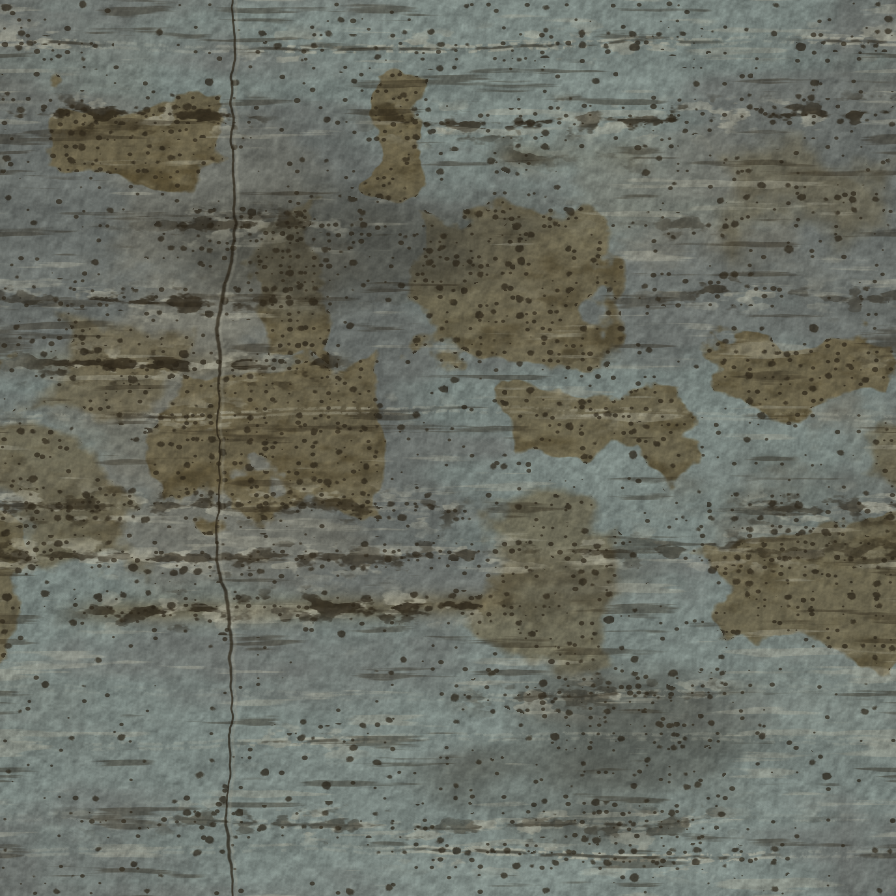
A Shadertoy shader for this texture:

```glsl
// Weathered concrete wall: blue-grey paint over worn brown patches, with rough
// horizontal board joints, pits, dirt stains and one long vertical crack.
// Layers of wrapping value noise shape each part, so the image tiles.

#define PAINT vec3(0.475, 0.518, 0.498)
#define GREY vec3(0.400, 0.418, 0.402)
#define WASH vec3(0.450, 0.438, 0.385)
#define BROWN vec3(0.410, 0.375, 0.275)
#define RUST vec3(0.295, 0.255, 0.160)
#define DIRT vec3(0.170, 0.145, 0.100)
#define PALE vec3(0.640, 0.635, 0.570)
#define JOINTS 14
#define PATCHES 12
#define CRACK_X 0.25
#define GRAIN 0.32

const float TAU = 6.28319;

float hash(vec2 p) {
    return fract(sin(dot(p, vec2(12.9898, 78.233))) * 43758.5453);
}

// Value noise with n whole cells across the canvas, wrapping at the edges
float noise(vec2 uv, vec2 n, float seed) {
    vec2 p = uv * n, f = fract(p);
    vec2 a = mod(floor(p), n), b = mod(floor(p) + 1.0, n);
    vec2 s = vec2(seed * 7.31, seed * 3.17);
    f = f * f * (3.0 - 2.0 * f);
    return mix(mix(hash(a + s), hash(vec2(b.x, a.y) + s), f.x),
               mix(hash(vec2(a.x, b.y) + s), hash(b + s), f.x), f.y);
}

float fbm(vec2 uv, vec2 n, float seed) {
    float sum = 0.0, amp = 0.5333;
    for (int i = 0; i < 4; i++) {
        sum += amp * noise(uv, n, seed + float(i));
        n *= 2.0;
        amp *= 0.5;
    }
    return sum;
}

// Small scattered holes, one at most per cell
float pits(vec2 uv, float n, float density, float rough) {
    vec2 cell = mod(floor(uv * n), n);
    vec2 centre = 0.3 + 0.4 * vec2(hash(cell + 0.3), hash(cell + 5.7));
    float radius = mix(0.08, 0.28, hash(cell + 9.1));
    float d = length((fract(uv * n) - centre) * vec2(0.8, 1.0)) + 0.3 * (rough - 0.5);
    return smoothstep(radius + 0.08, radius - 0.08, d) * step(hash(cell + 2.9), density);
}

// Worn patches: boxes with ragged, partly faded edges
float wornPatches(vec2 uv) {
    vec2 warp = vec2(fbm(uv, vec2(8.0), 21.0), fbm(uv, vec2(8.0), 27.0)) - 0.5;
    float ragged = fbm(uv, vec2(26.0, 34.0), 33.0) - 0.5;
    float cover = 0.0;
    for (int i = 0; i < PATCHES; i++) {
        float k = float(i);
        vec4 h = vec4(hash(vec2(k, 1.3)), hash(vec2(k, 2.7)), hash(vec2(k, 4.1)), hash(vec2(k, 6.9)));
        vec2 centre = vec2(0.34 + 0.755 * k + 0.14 * (h.x - 0.5), 0.28 + 0.6 * fract(0.4 + 0.57 * k));
        vec2 size = mix(vec2(0.03), vec2(0.12, 0.08), h.yz);
        vec2 q = uv - centre;
        q = abs(q - round(q) + 0.13 * warp) - size;
        float d = max(q.x, q.y) + 0.05 * ragged;
        float soft = mix(0.003, 0.025, h.w * h.w);
        cover = max(cover, mix(1.0, 0.5, h.w) * smoothstep(soft, -soft, d));
    }
    return cover;
}

void mainImage(out vec4 fragColor, in vec2 fragCoord) {
    vec2 uv = fragCoord / iResolution.xy;
    float grit = fbm(uv, vec2(44.0, 84.0), 3.0);
    float streak = fbm(uv, vec2(4.0, 30.0), 8.0);
    float fine = fbm(uv, vec2(120.0), 13.0);
    float middle = 0.5 - 0.5 * cos(TAU * (uv.y - 0.08));

    // Paint tone, faint drips and warm washes
    float tone = 0.6 * fbm(uv, vec2(3.0, 4.0), 41.0) + 0.3 * streak
               + 0.1 * fbm(uv, vec2(36.0, 3.0), 46.0) + 0.07 * (middle - 0.5);
    vec3 col = mix(PAINT, GREY, smoothstep(0.42, 0.62, tone));
    float wash = smoothstep(0.48, 0.62, fbm(uv, vec2(4.0, 5.0), 52.0) + 0.1 * (grit - 0.5));
    col = mix(col, WASH, 0.6 * wash * middle);

    // Brown patches with darker weathered bands
    float worn = wornPatches(uv);
    float weather = smoothstep(0.42, 0.72, 0.5 * streak + 0.5 * grit);
    col = mix(col, mix(BROWN, RUST, weather), 0.92 * worn);

    // Soft soot smears
    float soot = smoothstep(0.5, 0.74, fbm(uv, vec2(3.0, 7.0), 58.0));
    col = mix(col, vec3(0.27, 0.27, 0.24), 0.6 * soot);

    // Board joints: dirty ledges and thin pale lips
    float dirt = 0.0, pale = 0.0, rust = 0.0, nearJoint = 0.0;
    float fleck = smoothstep(0.6, 0.69, fbm(uv, vec2(32.0, 76.0), 63.0));
    for (int i = 0; i < JOINTS; i++) {
        float k = float(i), seed = 70.0 + 5.0 * k;
        float kind = hash(vec2(k, 11.3)), phase = hash(vec2(k, 15.9));
        vec2 along = vec2(uv.x, 0.5);
        float y = (k + 0.7 * phase) / float(JOINTS) + 0.005 * sin(TAU * (uv.x + phase))
                + 0.009 * (fbm(along, vec2(14.0, 1.0), seed) - 0.5);
        float d = uv.y - y;
        d = abs(d - round(d));
        float run = smoothstep(0.4, 0.6, fbm(along, vec2(3.0, 1.0), seed + 2.5));
        float dirty = smoothstep(0.3, 0.6, kind);
        float blot = smoothstep(0.48, 0.6, grit + 0.28 * exp(-d / 0.007) - 0.19);
        float crease = smoothstep(0.0028, 0.0006, d) * smoothstep(0.36, 0.54, grit);
        float ledge = smoothstep(0.035, 0.0, d) * run;
        dirt = max(dirt, max(blot * ledge * dirty, 0.7 * crease * run));
        rust = max(rust, exp(-d * d / 0.00018) * run * smoothstep(0.6, 0.8, kind));
        float lip = smoothstep(0.0026, 0.0007, abs(d - 0.0028)) * smoothstep(0.4, 0.55, fine);
        pale = max(pale, max(lip * (1.0 - dirty) * (0.3 + 0.7 * run), fleck * ledge));
        nearJoint = max(nearJoint, ledge);
    }
    col = mix(col, mix(BROWN, RUST, weather), 0.65 * rust);
    col = mix(col, PALE, 0.6 * pale);
    col = mix(col, DIRT, 0.8 * dirt);

    // Hairline scratches and pits
    float scratch = fbm(uv, vec2(7.0, 88.0), 150.0);
    col = mix(col, DIRT, 0.4 * smoothstep(0.67, 0.76, scratch));
    col = mix(col, PALE, 0.35 * smoothstep(0.33, 0.25, scratch));
    float density = 0.06 + 0.25 * worn + 0.2 * nearJoint + 0.2 * soot;
    float holes = max(pits(uv, 70.0, density, fine), pits(uv, 113.0, density, grit));
    col = mix(col, DIRT, 0.7 * holes);

    // Vertical crack with a lit edge
    vec2 up = vec2(0.5, uv.y);
    float crackX = CRACK_X + 0.05 * (fbm(up, vec2(1.0, 4.0), 160.0) - 0.5)
                 + 0.012 * (fbm(up, vec2(1.0, 30.0), 166.0) - 0.5);
    float side = uv.x - crackX;
    float gap = mix(0.0014, 0.0036, noise(up, vec2(1.0, 18.0), 172.0));
    col = mix(col, PALE, 0.25 * smoothstep(0.003, 0.0, abs(side - 0.004)));
    col = mix(col, DIRT, 0.75 * smoothstep(gap, 0.2 * gap, abs(side)));

    // Grain and relief lit from above
    float relief = fine - fbm(uv + vec2(-0.0015, 0.002), vec2(120.0), 13.0);
    col *= 1.0 + GRAIN * (fine - 0.5) + 0.25 * relief + 0.2 * (streak - 0.5);
    fragColor = vec4(clamp(col, 0.0, 1.0), 1.0);
}
```
